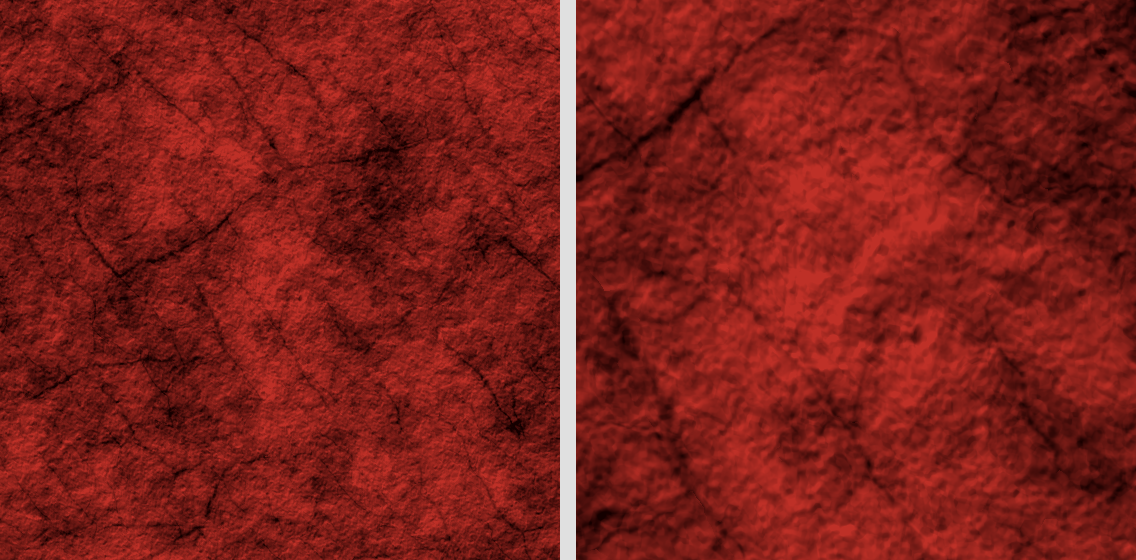
Left: the whole. Right: its middle third, enlarged.
Write a WebGL 2 fragment shader that draws this texture.

```glsl
#version 300 es
precision highp float;

uniform vec2 u_resolution;
out vec4 fragColor;

const vec3 DEEP_RED = vec3(0.27, 0.05, 0.04);
const vec3 LIT_RED = vec3(0.65, 0.16, 0.13);

vec2 hash2(vec2 cell) {
    vec3 h = fract(cell.xyx * vec3(0.1031, 0.1030, 0.0973));
    h += dot(h, h.yzx + 33.33);
    return fract((h.xx + h.yz) * h.zy);
}

// Coordinates along and across the given direction.
vec2 alignTo(vec2 p, float angle) {
    float c = cos(angle), s = sin(angle);
    return vec2(c * p.x + s * p.y, c * p.y - s * p.x);
}

// Blended cell values, centred on zero; higher sharpness gives flatter facets.
float cellNoise(vec2 p, float sharpness) {
    vec2 base = floor(p), local = p - base;
    float total = 0.0, weights = 0.0;
    for (int y = -1; y <= 1; y++) {
        for (int x = -1; x <= 1; x++) {
            vec2 offset = vec2(x, y);
            vec2 h = hash2(base + offset);
            vec2 d = offset + 0.1 + 0.8 * h - local;
            float w = exp(-sharpness * dot(d, d));
            total += w * fract(h.x * 17.3 + h.y * 41.7);
            weights += w;
        }
    }
    return total / weights - 0.5;
}

float layeredCells(vec2 p, int octaves, float gain, float sharpness) {
    float total = 0.0, amplitude = 1.0, range = 0.0;
    for (int i = 0; i < octaves; i++) {
        total += amplitude * cellNoise(p, sharpness);
        range += amplitude;
        amplitude *= gain;
        p = alignTo(p, 0.65) * 2.03 + 19.7;
    }
    return total / range;
}

// Cell borders stretched along an angle, each with its own depth.
float cracks(vec2 p, float angle, vec2 frequency, float width) {
    vec2 q = alignTo(p, angle) * frequency;
    vec2 base = floor(q), local = q - base;
    vec2 nearest = vec2(0.0), toNearest = vec2(8.0);
    for (int y = -1; y <= 1; y++) {
        for (int x = -1; x <= 1; x++) {
            vec2 offset = vec2(x, y);
            vec2 d = offset + 0.1 + 0.8 * hash2(base + offset) - local;
            if (dot(d, d) < dot(toNearest, toNearest)) {
                toNearest = d;
                nearest = offset;
            }
        }
    }
    float depth = 0.0;
    for (int y = -1; y <= 1; y++) {
        for (int x = -1; x <= 1; x++) {
            if (x == 0 && y == 0) continue;
            vec2 offset = nearest + vec2(x, y);
            vec2 d = offset + 0.1 + 0.8 * hash2(base + offset) - local;
            vec2 normal = normalize(d - toNearest);
            float border = dot(0.5 * (d + toNearest), normal) / length(frequency * normal);
            float strength = smoothstep(0.2, 0.85, hash2(2.0 * base + nearest + offset + 57.0).x);
            float line = 1.0 - smoothstep(0.0, width, border);
            float shade = exp(-border / (width * 3.0));
            depth = max(depth, strength * (0.7 * line + 0.3 * shade));
        }
    }
    return depth;
}

// Rough stone height: chipped facets with grain.
float stoneHeight(vec2 p) {
    float chips = layeredCells(p * 24.0, 2, 0.7, 24.0);
    float grain = layeredCells(p * 62.0, 3, 0.8, 8.0);
    return 0.6 * chips + grain;
}

void main() {
    vec2 uv = gl_FragCoord.xy / u_resolution.y;

    // Broad bend for stains, slight wobble for borders, none for grain.
    vec2 bend = vec2(layeredCells(uv * 8.0 + 3.0, 5, 0.6, 6.0),
                     layeredCells(uv * 8.0 + 41.0, 5, 0.6, 6.0));
    vec2 stained = uv + 0.08 * bend + 5.0;
    vec2 p = uv + 0.045 * bend + 5.0;

    // Broad stains, mottling and small dark pits.
    float stains = layeredCells(stained * 5.0, 5, 0.65, 6.0);
    vec2 streaked = alignTo(p, 0.45) * vec2(18.0, 23.0);
    float mottling = layeredCells(streaked, 4, 0.8, 8.0);
    float facets = cellNoise(alignTo(p, -1.0) * vec2(8.0, 14.0), 28.0);
    float pits = smoothstep(0.04, 0.22, -layeredCells(uv * 38.0 + 71.0, 3, 0.85, 8.0) - 0.35 * stains);

    // Slanted light over the surface.
    vec2 lightStep = vec2(-0.0014, 0.0032);
    vec2 ground = uv + 0.012 * bend + 23.0;
    float relief = stoneHeight(ground) - stoneHeight(ground + lightStep);

    // Steep and shallow fracture families, with small splits between.
    float patches = smoothstep(-0.2, 0.2, cellNoise(uv * 4.0 + 9.0, 6.0));
    float width = 0.0035 + 0.012 * max(mottling + 0.1, 0.0);
    float steep = cracks(p, -1.02, vec2(3.2, 10.0), width) * mix(0.4, 1.0, patches);
    float shallow = cracks(p + 13.0, 0.40, vec2(2.8, 7.0), width * 1.2) * mix(1.0, 0.4, patches);
    float splits = cracks(p + 29.0, -0.85, vec2(10.0, 19.0), width * 0.65);
    float fractures = 0.72 * steep + 0.78 * shallow + 0.46 * splits;

    float tone = 0.69 + 1.15 * stains + 1.15 * mottling + 0.16 * facets;
    tone += 1.3 * relief - 0.26 * pits - fractures * (0.85 - 0.8 * stains);
    tone = clamp(tone, -0.5, 1.25);
    fragColor = vec4(mix(DEEP_RED, LIT_RED, tone), 1.0);
}
```
